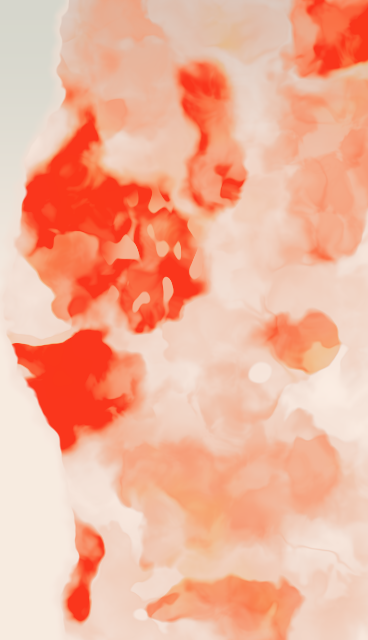
Give the GLSL for this background, as a Shadertoy shader.

```glsl
const float WARP_SCALE = 6.0;      // broad bleeding of the pigment
const float WARP_AMOUNT = 0.085;
const float FRINGE_SCALE = 20.0;   // small lobes along the outlines
const float FRINGE_AMOUNT = 0.016;
const float BREAKUP = 0.75;        // how far a wash falls into islands
const float BLOOM_SCALE = 7.0;     // backruns inside the washes
const float BLOOM_DEPTH = 0.66;
const float HALO = 0.10;           // faint tint around each wash
const float BASE_WASH = -0.025;
const float BASE_VARIATION = 0.16;
const float VEIN = 0.13;
const float WARMTH = 0.55;
const vec3 PAPER_COOL = vec3(0.84, 0.84, 0.80);
const vec3 PAPER_WARM = vec3(0.97, 0.92, 0.88);
const vec3 PAPER_WHITE = vec3(0.985, 0.93, 0.89);

const vec3 PIGMENT[6] = vec3[6](
    vec3(0.95, 0.87, 0.825), vec3(0.94, 0.76, 0.67), vec3(0.96, 0.68, 0.55),
    vec3(0.97, 0.58, 0.43), vec3(0.98, 0.44, 0.27), vec3(0.98, 0.21, 0.11));

// Washes: centre and radii, in canvas heights
const int WASHES = 12;
const vec4 WASH[WASHES] = vec4[WASHES](
    vec4(0.12, 0.68, 0.075, 0.17), vec4(0.125, 0.40, 0.095, 0.085),
    vec4(0.24, 0.58, 0.06, 0.12), vec4(0.335, 0.765, 0.07, 0.11),
    vec4(0.53, 0.96, 0.10, 0.06), vec4(0.52, 0.74, 0.08, 0.14),
    vec4(0.455, 0.48, 0.05, 0.06), vec4(0.37, 0.26, 0.17, 0.13),
    vec4(0.118, 0.10, 0.03, 0.06), vec4(0.36, 0.05, 0.12, 0.05),
    vec4(0.19, 0.91, 0.11, 0.12), vec4(0.05, 0.44, 0.07, 0.04));
const float STRENGTH[WASHES] = float[WASHES](
    0.86, 0.88, 0.74, 0.72, 0.76, 0.50, 0.48, 0.34, 0.90, 0.46, 0.32, 0.80);

vec2 hash2(vec2 c) {
    vec3 q = fract(c.xyx * vec3(0.1031, 0.1030, 0.0973));
    q += dot(q, q.yzx + 33.33);
    return fract((q.xx + q.yz) * q.zy);
}

float cornerSlope(vec2 cell, vec2 offset) {
    return dot(hash2(cell) * 2.0 - 1.0, offset);
}

float gradientNoise(vec2 p) {
    vec2 i = floor(p), f = fract(p);
    vec2 u = f * f * f * (f * (f * 6.0 - 15.0) + 10.0);
    vec2 e = vec2(1.0, 0.0);
    return mix(mix(cornerSlope(i, f), cornerSlope(i + e, f - e), u.x),
               mix(cornerSlope(i + e.yx, f - e.yx), cornerSlope(i + e.xx, f - e.xx), u.x), u.y);
}

float fbm(vec2 p) {
    float sum = 0.0, amp = 1.0;
    for (int i = 0; i < 4; i++) {
        sum += amp * gradientNoise(p);
        p = mat2(1.6, 1.2, -1.2, 1.6) * p + 17.3;
        amp *= 0.47;
    }
    return sum;
}

// Patch with a darker rim; its edge is crisp in places and soft in others
float bloom(vec2 p, float softness) {
    float n = fbm(p);
    float s = mix(0.025, 0.4, softness);
    float rim = exp(-n * n / (s * s)) * (1.0 - softness);
    return smoothstep(-s, s, n) + 0.3 * rim;
}

// Opaque pale spots, one per chosen cell
float spots(vec2 p, float cells, float chance) {
    vec2 q = p * cells, id = floor(q);
    vec2 h = hash2(id + 5.7), k = hash2(id + 23.0);
    float d = length(fract(q) - mix(vec2(0.38), vec2(0.62), h)) - mix(0.10, 0.30, k.x);
    return smoothstep(0.03, -0.03, d) * step(k.y, chance);
}

// Signed distance from the ragged left border of the paint
float paintEdge(vec2 p) {
    float bulge = (p.y - 0.5) / mix(0.17, 0.30, step(0.5, p.y));
    float border = 0.11 - 0.10 * exp(-bulge * bulge);
    return p.x - border + 0.04 * fbm(p * 9.0 + 3.0) + 0.012 * gradientNoise(p * 34.0);
}

vec3 pigment(float t) {
    float s = clamp(t, 0.0, 1.0) * 5.0;
    int i = min(int(s), 4);
    vec3 col = mix(PIGMENT[i], PIGMENT[i + 1], s - float(i));
    return mix(col, PAPER_WHITE, clamp(-t * 8.0, 0.0, 1.0));
}

void mainImage(out vec4 fragColor, in vec2 fragCoord) {
    vec2 p = fragCoord / iResolution.y;
    vec2 flow = vec2(fbm(p * WARP_SCALE), fbm(p * WARP_SCALE + 31.0));
    vec2 fringe = vec2(gradientNoise(p * FRINGE_SCALE), gradientNoise(p * FRINGE_SCALE + 47.0));
    vec2 q = p + WARP_AMOUNT * flow + FRINGE_AMOUNT * fringe;
    float softness = smoothstep(-0.25, 0.4, gradientNoise(p * 7.0 + 9.0));

    // Overlapping washes, broken into lobes and islands
    float density = 0.0, halo = 0.0;
    float halfEdge = mix(0.04, 0.30, softness);
    float breakup = 1.0 + BREAKUP * fbm(p * 12.0 + 0.5 * flow + 140.0);
    for (int i = 0; i < WASHES; i++) {
        vec2 r = (q - WASH[i].xy) / WASH[i].zw;
        float g = exp(-dot(r, r));
        float cover = smoothstep(0.37 - halfEdge, 0.37 + halfEdge, g * breakup);
        density = 1.0 - (1.0 - density) * (1.0 - STRENGTH[i] * cover);
        halo += STRENGTH[i] * pow(g, 0.4);
    }

    // Backruns and uneven drying
    float large = bloom(p * BLOOM_SCALE + 0.4 * flow + 50.0, softness);
    float small = bloom(p * BLOOM_SCALE * 2.3 + 0.5 * fringe + 80.0, 1.0 - 0.8 * softness);
    density *= 0.55 + BLOOM_DEPTH * mix(large, small, 0.45);
    density += HALO * halo + BASE_WASH + BASE_VARIATION * fbm(p * 4.0 + 70.0);
    density += 0.10 * (large - 0.5) + 0.05 * (small - 0.5);

    // Thin drying lines that fade in and out
    float contour = fbm(p * 4.5 + 0.3 * flow + 200.0) / 0.025;
    density += VEIN * exp(-contour * contour) * smoothstep(0.0, 0.3, gradientNoise(p * 5.0 + 15.0));

    // Lifted drips and opaque pale spots
    vec2 s = (p - vec2(0.25, 0.57)) / vec2(0.08, 0.13);
    float drip = gradientNoise((p + 0.01 * flow) * vec2(44.0, 27.0) + 60.0);
    float lifted = smoothstep(0.10, 0.20, drip) * smoothstep(0.2, 0.6, exp(-dot(s, s)));
    density = mix(density, min(density, 0.36), lifted);
    float spot = spots(p + 0.012 * flow.yx + 0.008 * fringe, 11.0, 0.07);
    density = mix(density, -0.06, spot * 0.95);

    // Colour, with drifting orange warmth and cooler light at the top
    vec3 col = pigment(density);
    float warm = smoothstep(0.0, 0.5, fbm(p * 5.0 + 120.0)) * WARMTH;
    col *= mix(vec3(1.0), vec3(1.0, 1.06, 0.80), warm * smoothstep(0.05, 0.3, density));
    col *= 1.0 - 0.10 * smoothstep(0.7, 1.05, p.y) * (1.0 - clamp(density * 1.5, 0.0, 1.0));

    // Bare paper beyond the border, with a faint bleed
    float edge = paintEdge(p);
    vec3 paper = mix(PAPER_WARM, PAPER_COOL, smoothstep(0.45, 1.0, p.y));
    paper = mix(paper, PIGMENT[0], 0.7 * smoothstep(-0.02, 0.0, edge));
    col = mix(paper, col, smoothstep(-0.002, 0.003, edge));

    fragColor = vec4(clamp(col, 0.0, 1.0), 1.0);
}
```
